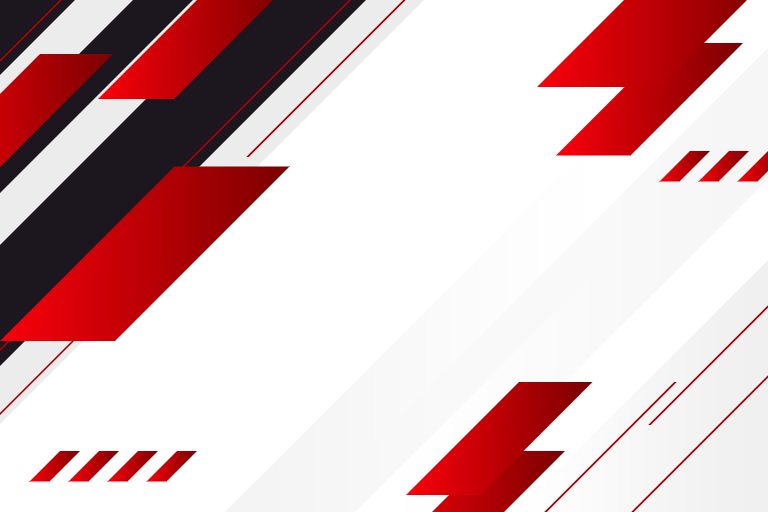
A Shadertoy shader for this background:

```glsl
// Red slanted panels, dark diagonal bands and thin rules on a white sheet.
// Every slanted edge is a constant of x + y, so each shape is a span in that
// diagonal coordinate cut by a span in height.

const vec3 INK = vec3(0.11, 0.09, 0.12);
const vec3 SILVER = vec3(0.925);
const vec3 RULE_RED = vec3(0.65, 0.015, 0.025);

float pixelSize; // one pixel in sheet units

// Smoothed coverage of a signed distance, negative inside
float cover(float d) {
    return clamp(0.5 - d / pixelSize, 0.0, 1.0);
}

// Signed distance to the slanted band between diagonals a and b
float bandDistance(vec2 p, float a, float b) {
    float s = p.x + p.y;
    return max(a - s, s - b) * 0.7071;
}

float band(vec2 p, float a, float b) {
    return cover(bandDistance(p, a, b));
}

// Parallelogram between two heights and two diagonals, shaded left to right
void panel(inout vec3 color, vec2 p, float top, float bottom, float a, float b) {
    float d = max(bandDistance(p, a, b), max(top - p.y, p.y - bottom));
    float left = a - bottom;
    float right = b - top;
    float t = clamp((p.x - left) / (right - left), 0.0, 1.0);
    vec3 red = mix(vec3(0.98, 0.0, 0.04), vec3(0.48, 0.0, 0.0), t);
    color = mix(color, red, cover(d));
}

// Thin diagonal rule between two heights
void rule(inout vec3 color, vec2 p, float s, float top, float bottom) {
    float d = max(bandDistance(p, s - 1.2, s + 1.2), max(top - p.y, p.y - bottom));
    color = mix(color, RULE_RED, cover(d));
}

// Row of small slanted ticks
void ticks(inout vec3 color, vec2 p, float top, float s, int count) {
    for (int i = 0; i < count; i++) {
        float a = s + 39.0 * float(i);
        panel(color, p, top, top + 30.5, a, a + 20.0);
    }
}

void mainImage(out vec4 fragColor, in vec2 fragCoord) {
    // Sheet of 768 by 512 units, y pointing down
    vec2 p = fragCoord / iResolution.xy * vec2(768.0, 512.0);
    p.y = 512.0 - p.y;
    pixelSize = 512.0 / iResolution.y;
    vec3 color = vec3(1.0);

    // Faint bands fading along their length
    color -= 0.045 * band(p, 737.0, 867.0) * (1.0 - smoothstep(200.0, 640.0, p.x));
    color -= 0.035 * band(p, 816.0, 947.0) * smoothstep(340.0, 768.0, p.x);
    color -= 0.058 * band(p, 1028.0, 2000.0) * smoothstep(490.0, 768.0, p.x);

    // Silver corner crossed by dark bands
    color = mix(color, SILVER, band(p, -100.0, 424.0));
    float dark = band(p, -100.0, 75.0) + band(p, 133.0, 193.0) + band(p, 245.0, 366.0);
    color = mix(color, INK, dark);

    // Rules
    rule(color, p, 61.0, -9.0, 600.0);
    rule(color, p, 350.0, -9.0, 600.0);
    rule(color, p, 404.5, -9.0, 157.0);
    rule(color, p, 414.0, 300.0, 600.0);
    rule(color, p, 1057.5, 382.0, 600.0);
    rule(color, p, 1074.5, -9.0, 425.0);
    rule(color, p, 1144.5, -9.0, 600.0);

    // Upper left panels
    panel(color, p, 54.0, 168.0, 94.0, 167.0);
    panel(color, p, -12.0, 99.0, 197.0, 273.0);
    panel(color, p, 166.5, 341.0, 341.0, 456.0);

    // Upper right pair, back then front
    panel(color, p, 43.0, 155.5, 711.5, 786.0);
    panel(color, p, -25.0, 87.0, 624.0, 747.0);

    // Lower pair, back then front
    panel(color, p, 451.0, 563.0, 944.0, 1016.0);
    panel(color, p, 382.0, 495.0, 901.0, 974.5);

    ticks(color, p, 451.0, 511.0, 4);
    ticks(color, p, 151.0, 841.0, 3);

    fragColor = vec4(color, 1.0);
}
```
